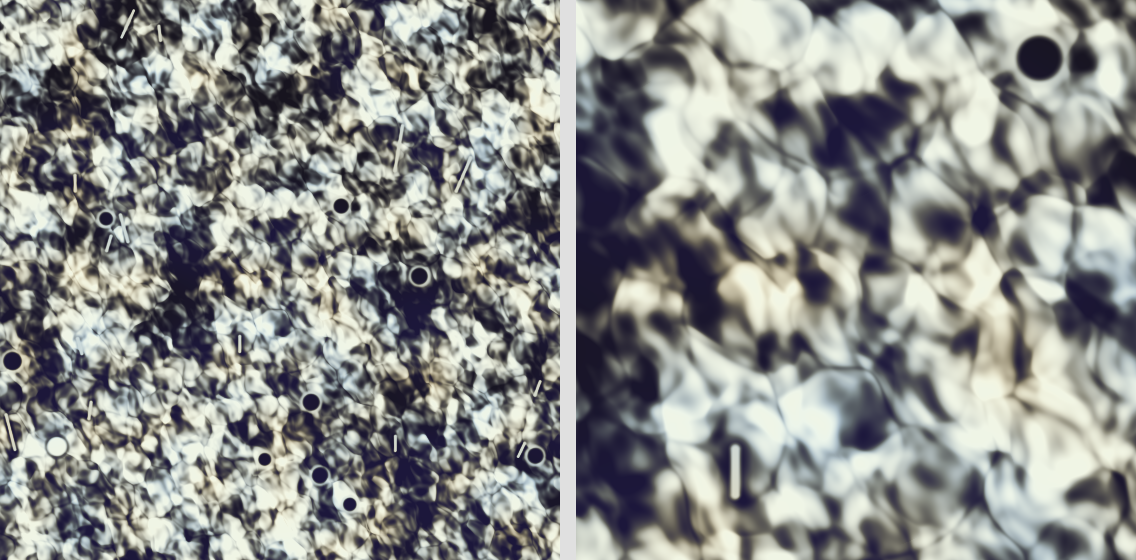
Left, the full canvas; right, a detail of the centre.
Reproduce this texture procedurally as a Shadertoy shader.

```glsl
// Thin section of a fine-grained rock: pale angular crystals in a dark navy matrix.
// Soft cellular grains, gradient noise and broad dark patches add up to one
// exposure value, which a colour ramp turns into mineral tones.

const vec3 BLACK = vec3(0.09, 0.08, 0.12);
const vec3 NAVY  = vec3(0.11, 0.09, 0.23);
const vec3 SLATE = vec3(0.36, 0.36, 0.35);
const vec3 STONE = vec3(0.53, 0.54, 0.50);
const vec3 PALE  = vec3(0.70, 0.72, 0.69);
const vec3 CREAM = vec3(0.94, 0.96, 0.90);

vec3 hash3(vec2 p) {
    vec3 q = fract(vec3(p.xyx) * vec3(0.1031, 0.1030, 0.0973));
    q += dot(q, q.yxz + 33.33);
    return fract((q.xxy + q.yzz) * q.zyx);
}

float cornerSlope(vec2 cell, vec2 offset) {
    float angle = 6.2832 * hash3(cell + 57.0).x;
    return dot(vec2(cos(angle), sin(angle)), offset);
}

// Gradient noise scaled to a standard deviation of about one
float noise(vec2 p) {
    vec2 i = floor(p), f = fract(p), e = vec2(0.0, 1.0);
    vec2 s = f * f * f * (f * (f * 6.0 - 15.0) + 10.0);
    float low  = mix(cornerSlope(i, f), cornerSlope(i + e.yx, f - e.yx), s.x);
    float high = mix(cornerSlope(i + e, f - e), cornerSlope(i + e.yy, f - e.yy), s.x);
    return mix(low, high, s.y) * 4.65;
}

// Soft Voronoi cells: x = brightness from -1 to 1, y = seam between cells
vec2 grains(vec2 p, float sharpness) {
    vec2 cell = floor(p);
    float total = 0.0, squares = 0.0, light = 0.0;
    for (int j = -1; j <= 1; j++)
    for (int i = -1; i <= 1; i++) {
        vec2 id = cell + vec2(i, j);
        vec3 rnd = hash3(id + 11.0);
        vec2 d = id + rnd.xy - p;
        float w = exp(-sharpness * dot(d, d));
        total += w;
        squares += w * w;
        light += w * (2.0 * rnd.z - 1.0);
    }
    return vec2(light / total, 1.0 - squares / (total * total));
}

// Broad patches, deep on the dark side and gentle on the light side
float patches(vec2 p) {
    float n = 0.75 * noise(p * vec2(7.5, 5.5) + 3.0)
            + 0.60 * noise(p * 14.0 + 21.0)
            + 0.30 * noise(p * 3.0 + 40.0);
    return n < 0.0 ? n : 0.45 * n;
}

float segmentDistance(vec2 p, vec2 halfAxis) {
    float t = clamp(dot(p, halfAxis) / dot(halfAxis, halfAxis), -1.0, 1.0);
    return length(p - t * halfAxis);
}

// Thin bright crystals with a dark flank, mostly upright
float addNeedles(float z, vec2 p) {
    for (int i = 0; i < 14; i++) {
        vec3 place = hash3(vec2(i, 71)), form = hash3(vec2(i, 93));
        float angle = 1.57 + 0.9 * (form.x - 0.5);
        vec2 axis = mix(0.012, 0.045, form.y * form.y) * vec2(cos(angle), sin(angle));
        float d = segmentDistance(p - place.xy, axis);
        z -= 0.9 * (1.0 - smoothstep(0.003, 0.011, d));
        z = mix(z, 0.9, 1.0 - smoothstep(0.001, 0.005, d));
    }
    return z;
}

// Round grains: dark or bright cores inside a contrasting rim
float addRounds(float z, vec2 p) {
    for (int i = 0; i < 10; i++) {
        vec3 place = hash3(vec2(i, 131)), form = hash3(vec2(i, 157));
        float radius = mix(0.009, 0.017, form.x);
        float core = form.y < 0.5 ? -2.0 : 1.7;
        float d = length(p - place.xy) - radius;
        z = mix(z, -0.5 * core, 0.7 * (1.0 - smoothstep(0.003, 0.009, d)));
        z = mix(z, core, 1.0 - smoothstep(-0.003, 0.003, d));
    }
    return z;
}

float ramp(float a, float b, float x) {
    return clamp((x - a) / (b - a), 0.0, 1.0);
}

vec3 mineralColor(float u, vec3 shadow) {
    vec3 c = mix(shadow, SLATE, ramp(0.04, 0.34, u));
    c = mix(c, STONE, ramp(0.34, 0.50, u));
    c = mix(c, PALE, ramp(0.50, 0.675, u));
    return mix(c, CREAM, ramp(0.675, 0.95, u));
}

void mainImage(out vec4 fragColor, in vec2 fragCoord) {
    vec2 uv = fragCoord / iResolution.y;

    // Warp, then stretch the grains slightly along a steep falling diagonal
    vec2 p = uv + 0.0025 * vec2(noise(uv * 24.0), noise(uv * 24.0 + 61.0));
    vec2 along = vec2(-0.5, 0.866);
    vec2 q = vec2(dot(p, along) * 0.82, dot(p, vec2(along.y, -along.x)) * 1.15);

    vec2 coarse = grains(q * 33.0 + 100.0, 10.0);
    vec2 fine = grains(q * 60.0 + 200.0, 8.0);
    float detail = 0.38 * noise(q * 44.0 + 300.0) + 0.32 * noise(q * 80.0 + 400.0);

    float z = 0.42 + 0.9 * coarse.x + 0.9 * fine.x - 1.2 * coarse.y;
    z += detail + 0.75 * patches(p);
    z = addRounds(addNeedles(z, uv), uv);
    float exposure = 1.0 / (1.0 + exp(-1.7 * z));

    // Bluer shadows low down, warm stains in the middle tones
    float blueness = smoothstep(-1.2, 1.0, 0.6 * noise(uv * 5.0 + 80.0) + 1.0 - 1.6 * uv.y);
    vec3 color = mineralColor(exposure, mix(BLACK, NAVY, blueness));
    float stain = noise(uv * 11.0 + 150.0) * 4.0 * exposure * (1.0 - exposure);
    color *= 1.0 + stain * vec3(0.035, 0.0, -0.05);

    fragColor = vec4(color, 1.0);
}
```
